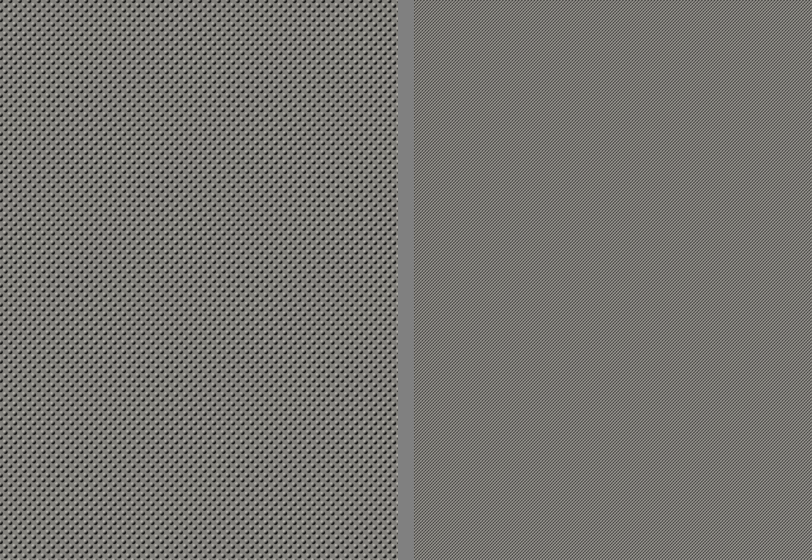
Left: one tile. Right: repeated 3 by 3.
This pattern is drawn by a Shadertoy shader. Its source:

```glsl
// Grey metal sheet with staggered rows of small raised studs, lit from the upper left.

float hash(vec2 p) {
    vec3 q = fract(p.xyx * vec3(0.1031, 0.1030, 0.0973));
    q += dot(q, q.yzx + 33.33);
    return fract((q.x + q.y) * q.z);
}

// Unit gradient at a lattice point that wraps after one period
vec2 gradient(vec2 lattice, vec2 period) {
    float angle = 6.28318 * hash(mod(lattice, period));
    return vec2(cos(angle), sin(angle));
}

// Gradient noise over the unit canvas, seamless on all edges
float tilingNoise(vec2 uv, vec2 period) {
    vec2 p = uv * period, i = floor(p), f = p - i;
    vec2 e = vec2(1.0, 0.0);
    vec2 w = f * f * f * (f * (f * 6.0 - 15.0) + 10.0);
    float low = mix(dot(gradient(i, period), f),
                    dot(gradient(i + e.xy, period), f - e.xy), w.x);
    float high = mix(dot(gradient(i + e.yx, period), f - e.yx),
                     dot(gradient(i + e.xx, period), f - e.xx), w.x);
    return mix(low, high, w.y);
}

// Covers the sheet tone with a cast shadow, then with the shaded dome
float addStud(float tone, vec2 d) {
    float shadow = 1.0 - smoothstep(0.14, 0.28, length(d - vec2(0.09, -0.11)));
    tone = mix(tone, 0.04, shadow);

    float towardLight = dot(d, vec2(-0.707, 0.707)) / 0.22;
    float domeTone = mix(0.14, 0.55, smoothstep(-1.0, 0.0, towardLight));
    domeTone += 0.16 * (1.0 - smoothstep(0.05, 0.19, length(d - vec2(-0.06, 0.07))));

    return mix(tone, domeTone, 1.0 - smoothstep(0.18, 0.26, length(d)));
}

// Flat sheet carrying two interleaved square grids of studs
float studdedSheet(vec2 p) {
    float tone = 0.515;
    for (int i = 0; i < 2; i++)
        tone = addStud(tone, fract(p + 0.5 * float(i)) - 0.5);
    return tone;
}

void mainImage(out vec4 fragColor, in vec2 fragCoord) {
    vec2 uv = fragCoord / iResolution.xy;

    // Average over the pixel so that the small studs stay even
    float tone = 0.0;
    for (int i = 0; i < 16; i++) {
        vec2 offset = (vec2(i % 4, i / 4) - 1.5) * 0.27;
        tone += studdedSheet((fragCoord + offset) / iResolution.xy * vec2(42.0, 59.0)) / 16.0;
    }

    // Faint diagonal sheen, cloudy wear and fine grain
    float sheen = cos(6.28318 * (3.0 * uv.x - 4.0 * uv.y));
    float wear = tilingNoise(uv, vec2(7.0, 10.0));
    float grain = tilingNoise(uv, vec2(182.0, 256.0));
    tone *= 1.0 + 0.002 * sheen + 0.004 * wear + 0.06 * grain;

    vec3 tint = vec3(1.0, 0.985, 0.95) + vec3(-0.002, 0.001, -0.003) * sheen;
    fragColor = vec4(clamp(tone * tint, 0.0, 1.0), 1.0);
}
```
